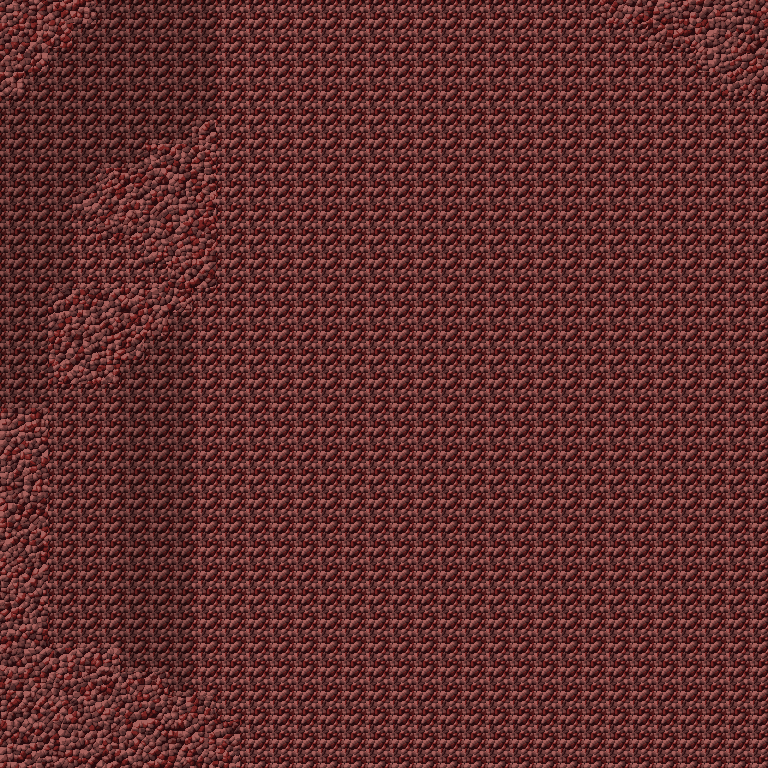
This pattern is drawn by a WebGL 2 fragment shader. Its source:

```glsl
#version 300 es
precision highp float;

uniform vec2 u_resolution;
out vec4 fragColor;

const float TILES = 32.0;        // repeats across and down
const float CELLS = 5.0;         // stones per tile side
const float GRAINS = 10.0;       // specks per tile side
const float GRAIN_DEPTH = 0.60;
const float ROUGH_SCALE = 0.8;
const float JITTER = 1.0;
const float GAP_WIDTH = 0.36;
const float ARC_RADIUS = 0.38;
const float ARC_WIDTH = 0.09;
const float TONE_BLEND = 0.09;
const float RED_SHADOW_SHARE = 0.42;
const float RED_STONE_SHARE = 0.26;
const float DEEP_SHADE = 0.84;
const float SOFT_SHADE = 0.94;
const vec2 LIGHT_DIR = vec2(-0.6, 0.8);

const vec3 CREVICE = vec3(0.15, 0.04, 0.05);
const vec3 SHADOW = vec3(0.30, 0.16, 0.16);
const vec3 RED_SHADOW = vec3(0.28, 0.08, 0.08);
const vec3 STONE = vec3(0.46, 0.25, 0.24);
const vec3 RED_STONE = vec3(0.48, 0.15, 0.14);
const vec3 HIGHLIGHT = vec3(0.65, 0.38, 0.36);

vec2 hash2(vec2 p) {
    vec2 k = vec2(dot(p, vec2(127.1, 311.7)), dot(p, vec2(269.5, 183.3)));
    return fract(sin(k) * 43758.5);
}

float tone(float edge, float value) {
    return smoothstep(edge - TONE_BLEND, edge + TONE_BLEND, value);
}

// Rough outcrops; t counts tiles from the upper left
bool isRough(vec2 t) {
    bool corner = t.x / 4.0 + t.y / 4.6 < 1.0;
    bool wedge = t.x > 3.0 && t.x < 9.0 && abs(t.y - 8.6) < 0.62 * (t.x - 2.7);
    bool ledge = t.x > 2.0 && t.x < 8.0 && t.y > 11.8 && t.y < 15.7
              && t.x + 1.2 * t.y < 23.2;
    bool strip = t.x < 2.0 && t.y > 17.4 - 0.6 * t.x;
    bool foot = t.x < 10.0 && t.y > 25.4 + 0.46 * t.x;
    bool shoulder = t.y < 0.58 * (t.x - 24.2);
    return corner || wedge || ledge || strip || foot || shoulder;
}

// Shaded walls beside the outcrops
float wallShade(vec2 t) {
    bool upper = t.x < 9.0 && t.y < 8.6 - 0.62 * (t.x - 3.0);
    bool side = t.x < 3.0 && t.y < 12.0 || t.x < 2.0 && t.y < 17.4;
    bool column = t.x > 5.0 && t.x < 8.0 && t.y > 13.0 && t.y < 29.0;
    bool inner = t.x > 2.0 && t.x < 5.0 && t.y > 15.0 && t.y < 28.0;
    if (upper || side || column) return DEEP_SHADE;
    return inner ? SOFT_SHADE : 1.0;
}

// Cellular stones: x light, y gap distance, z stone hash
vec3 stones(vec2 p, bool repeats, float seed) {
    vec2 base = floor(p);
    float nearest = 9.0;
    float second = 9.0;
    vec2 toPoint = vec2(0.0);
    float id = 0.0;
    for (int j = -1; j <= 1; j++) {
        for (int i = -1; i <= 1; i++) {
            vec2 cell = base + vec2(i, j);
            vec2 key = repeats ? mod(cell, CELLS) : cell;
            vec2 h = hash2(key + seed);
            vec2 offset = p - cell - 0.5 - JITTER * (h - 0.5);
            float d = length(offset);
            if (d < nearest) {
                second = nearest;
                nearest = d;
                toPoint = offset;
                id = hash2(key + seed + 41.0).x;
            } else {
                second = min(second, d);
            }
        }
    }
    return vec3(dot(toPoint, LIGHT_DIR), second - nearest, id);
}

// Soft specks, centred on zero
float grain(vec2 p, bool repeats) {
    vec2 base = floor(p);
    vec2 f = p - base;
    float sum = 0.0;
    for (int j = 0; j <= 1; j++) {
        for (int i = 0; i <= 1; i++) {
            vec2 corner = vec2(i, j);
            vec2 key = base + corner;
            vec2 weight = mix(1.0 - f, f, corner);
            sum += weight.x * weight.y * hash2((repeats ? mod(key, GRAINS) : key) + 73.0).x;
        }
    }
    return sum - 0.5;
}

// Arched scale with a bright crest and a dark groove outside it
float scaleRelief(vec2 p) {
    float row = floor(p.y * 2.0);
    vec2 q = vec2(fract(p.x + 0.5 * row) - 0.5, 0.5 * fract(p.y * 2.0));
    float d = length(q * vec2(1.0, 1.2)) - ARC_RADIUS;
    float crest = 1.0 - smoothstep(0.0, ARC_WIDTH, abs(d));
    float groove = 1.0 - smoothstep(0.0, ARC_WIDTH, abs(d - 1.6 * ARC_WIDTH));
    return 0.22 * crest - 0.22 * groove;
}

void main() {
    vec2 p = gl_FragCoord.xy / u_resolution * TILES;
    vec2 tile = floor(p) + 0.5;
    vec2 fromTop = vec2(tile.x, TILES - tile.y);
    bool rough = isRough(fromTop);
    float shade = rough ? 1.0 : wallShade(fromTop);
    vec2 q = rough ? p * ROUGH_SCALE : p;
    vec3 s = stones(q * CELLS, !rough, 5.0);

    float light = 0.51 + 0.8 * s.x + 0.3 * (s.z - 0.5);
    light += GRAIN_DEPTH * grain(p * GRAINS, !rough);
    light += rough ? 0.04 : scaleRelief(p);
    light -= 0.24 * (1.0 - smoothstep(0.0, GAP_WIDTH, s.y));

    // Stone tones, some of them redder
    float hue = fract(s.z * 7.3);
    vec3 dark = mix(SHADOW, RED_SHADOW, step(hue, RED_SHADOW_SHARE));
    vec3 body = mix(STONE, RED_STONE, step(hue, RED_STONE_SHARE));
    vec3 color = mix(CREVICE, dark, tone(0.14, light));
    color = mix(color, body, tone(0.44, light));
    color = mix(color, HIGHLIGHT, tone(0.73, light));
    fragColor = vec4(color * shade, 1.0);
}
```
